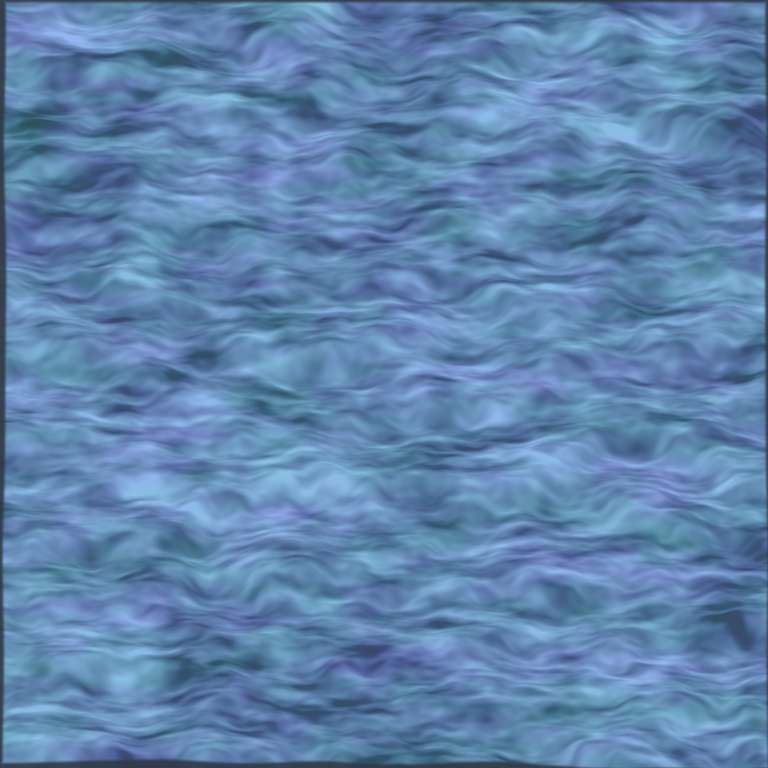
Give the GLSL for this texture, as a Shadertoy shader.

```glsl
// Integer hash: a random gradient in [-1, 1] for each lattice cell
vec2 hashGradient(vec2 cell) {
    uvec2 h = uvec2(ivec2(cell)) * 1664525u + 1013904223u;
    h.x += h.y * 1664525u;
    h.y += h.x * 1664525u;
    h ^= h >> 16u;
    h.x += h.y * 1664525u;
    h.y += h.x * 1664525u;
    h ^= h >> 16u;
    return vec2(h & 65535u) / 32767.5 - 1.0;
}

float gradientNoise(vec2 p) {
    vec2 cell = floor(p), f = p - cell;
    vec2 w = f * f * (3.0 - 2.0 * f);
    vec2 e = vec2(1.0, 0.0);
    float a = dot(hashGradient(cell), f);
    float b = dot(hashGradient(cell + e.xy), f - e.xy);
    float c = dot(hashGradient(cell + e.yx), f - e.yx);
    float d = dot(hashGradient(cell + e.xx), f - e.xx);
    return mix(mix(a, b, w.x), mix(c, d, w.x), w.y);
}

// Flat wavelets in several sizes, with thin bright crests
float waterHeight(vec2 p) {
    p.y += 0.035 * gradientNoise(p * vec2(9.0, 17.0) + 31.0);
    p.y += 0.012 * gradientNoise(p * vec2(24.0, 40.0) + 57.0);

    float swell = 2.1 * gradientNoise(p * vec2(3.0, 5.5) + 7.3);
    float waves = 2.7 * gradientNoise(p * vec2(7.0, 27.0) + 13.7)
                + 3.5 * gradientNoise(p * vec2(13.0, 56.0) + 71.1);
    float ripples = 2.3 * gradientNoise(p * vec2(29.0, 105.0) + 113.9)
                  + 1.1 * gradientNoise(p * vec2(62.0, 180.0) + 191.3);
    float crests = 0.138 - abs(gradientNoise(p * vec2(12.0, 42.0) + 239.7));
    return swell + waves + ripples + 3.6 * crests;
}

// Uneven dark rim, thickest on the left
float rimMask(vec2 uv) {
    float sideWobble = gradientNoise(vec2(uv.y * 5.0, 3.5));
    float baseWobble = gradientNoise(vec2(uv.x * 7.0, 9.5));
    float left = uv.x - 0.007 - 0.008 * sideWobble;
    float right = 1.0 - uv.x - 0.003 - 0.006 * sideWobble;
    float bottom = uv.y - 0.005 - 0.014 * baseWobble;
    float top = 1.0 - uv.y - 0.003;
    float inset = min(min(left, right), min(bottom, top));
    return 1.0 - smoothstep(-0.003, 0.003, inset);
}

void mainImage(out vec4 fragColor, in vec2 fragCoord) {
    vec2 uv = fragCoord / iResolution.xy;
    float tone = clamp(0.52 + 0.29 * waterHeight(uv), -0.5, 1.3);

    // Deep blue to sky blue, with slate in the darkest troughs
    vec3 water = mix(vec3(0.26, 0.38, 0.54), vec3(0.48, 0.65, 0.82), tone);
    vec3 slate = vec3(0.22, 0.31, 0.41);
    water = mix(water, slate, 0.8 * (1.0 - smoothstep(-0.4, 0.1, tone)));

    // Patches lean towards violet or teal
    float hue = gradientNoise(uv * vec2(6.0, 16.0) + 301.3)
              + 0.7 * gradientNoise(uv * vec2(18.0, 50.0) + 331.9);
    water += hue * vec3(0.06, -0.05, 0.07);

    vec3 rimColor = vec3(0.19, 0.22, 0.27);
    fragColor = vec4(mix(water, rimColor, 0.9 * rimMask(uv)), 1.0);
}
```
